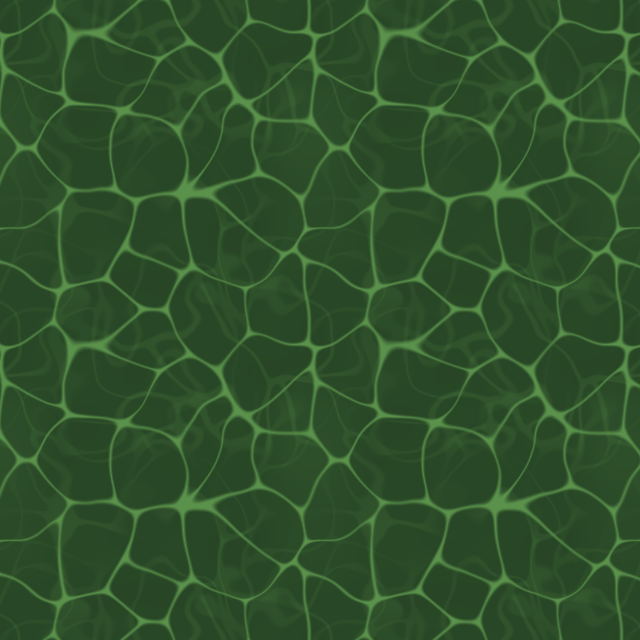
Reproduce this texture procedurally as a WebGL 1 fragment shader.

```glsl
precision highp float;
// A seamless tile of deep green water: a bright net of rounded cells lies over
// faint, swirling nets and soft patches of light. Every net is a warped
// Voronoi diagram whose border distances are blended to swell the junctions.

uniform vec2 u_resolution;

const float TILE_SIZE = 0.488;   // one repeat, as a share of the canvas
const float EMPTY_SHARE = 0.2;   // grid cells without a point, for mixed sizes
const vec3 DEEP_GREEN = vec3(0.155, 0.275, 0.146);
const vec3 NET_GREEN = vec3(0.36, 0.58, 0.30);

vec2 hash2(vec2 cell, float seed) {
  vec2 q = vec2(dot(cell, vec2(127.1, 311.7)), dot(cell, vec2(269.5, 183.3)));
  return fract(sin(q + seed * 17.3) * 43758.55);
}

// Value noise that repeats after a whole number of cells.
float noise(vec2 p, float period, float seed) {
  vec2 i = floor(p);
  vec2 f = fract(p);
  f = f * f * f * (f * (f * 6.0 - 15.0) + 10.0);
  float a = hash2(mod(i, period), seed).x;
  float b = hash2(mod(i + vec2(1.0, 0.0), period), seed).x;
  float c = hash2(mod(i + vec2(0.0, 1.0), period), seed).x;
  float d = hash2(mod(i + 1.0, period), seed).x;
  return mix(mix(a, b, f.x), mix(c, d, f.x), f.y);
}

// Periodic offset between -0.5 and 0.5 on both axes.
vec2 drift(vec2 p, float period, float seed) {
  return vec2(noise(p, period, seed), noise(p, period, seed + 1.0)) - 0.5;
}

// Point of a grid cell; empty cells send theirs far away.
vec2 cellPoint(vec2 cell, float period, float seed) {
  vec2 wrapped = mod(cell, period);
  float empty = step(hash2(wrapped, seed + 7.0).y, EMPTY_SHARE);
  return cell + 0.1 + 0.8 * hash2(wrapped, seed) + 50.0 * empty;
}

// Distance to the cell border; a lower roundness gives rounder corners.
float borderDistance(vec2 p, float period, float roundness, float seed) {
  vec2 home = floor(p);
  vec2 nearestCell = home;
  vec2 nearest = vec2(8.0);
  for (int y = -2; y <= 2; y++) {
    for (int x = -2; x <= 2; x++) {
      vec2 cell = home + vec2(float(x), float(y));
      vec2 r = cellPoint(cell, period, seed) - p;
      if (dot(r, r) < dot(nearest, nearest)) {
        nearest = r;
        nearestCell = cell;
      }
    }
  }
  float sum = 0.0;
  for (int y = -2; y <= 2; y++) {
    for (int x = -2; x <= 2; x++) {
      vec2 cell = nearestCell + vec2(float(x), float(y));
      vec2 r = cellPoint(cell, period, seed) - p;
      vec2 across = r - nearest;
      if (dot(across, across) > 0.0001) {
        float d = dot(0.5 * (r + nearest), normalize(across));
        sum += exp(-roundness * d);
      }
    }
  }
  return -log(sum + 1e-12) / roundness;
}

// A dim net, strongly warped into swirls and fading in and out.
float faintNet(vec2 tile, float period, float swirl, float seed) {
  vec2 p = tile * period;
  vec2 q = p + swirl * drift(p, period, seed);
  q += 0.55 * swirl * drift(p * 2.0, period * 2.0, seed + 3.0);
  float line = smoothstep(0.075, 0.015, borderDistance(q, period, 18.0, seed));
  return line * smoothstep(0.1, 0.8, noise(p, period, seed + 5.0));
}

float brightNet(vec2 tile, float period, float seed) {
  vec2 p = tile * period;
  vec2 q = p + 0.4 * drift(p, period, seed);
  q += 0.13 * drift(p * 2.0, period * 2.0, seed + 2.0);
  float width = mix(-0.008, 0.010, noise(p, period, seed + 4.0));
  float d = borderDistance(q, period, 19.0, seed) - width;
  return smoothstep(0.045, -0.018, d);
}

void main() {
  vec2 uv = gl_FragCoord.xy / min(u_resolution.x, u_resolution.y);
  vec2 tile = uv / TILE_SIZE;

  // Soft light in the depths
  float patches = smoothstep(0.45, 1.0, noise(tile * 3.0, 3.0, 41.0));
  float mottle = noise(tile * 7.0, 7.0, 47.0);
  float light = 0.09 * patches + 0.025 * mottle;

  // Faint nets below the surface
  light += 0.16 * faintNet(tile, 4.0, 1.2, 11.0);
  light += 0.11 * faintNet(tile + 0.37, 4.0, 1.5, 23.0);

  // Bright net on the surface
  float net = brightNet(tile, 5.0, 3.0);
  vec3 color = mix(DEEP_GREEN, NET_GREEN, light);
  color = mix(color, NET_GREEN, net * 0.96);
  gl_FragColor = vec4(color, 1.0);
}
```
